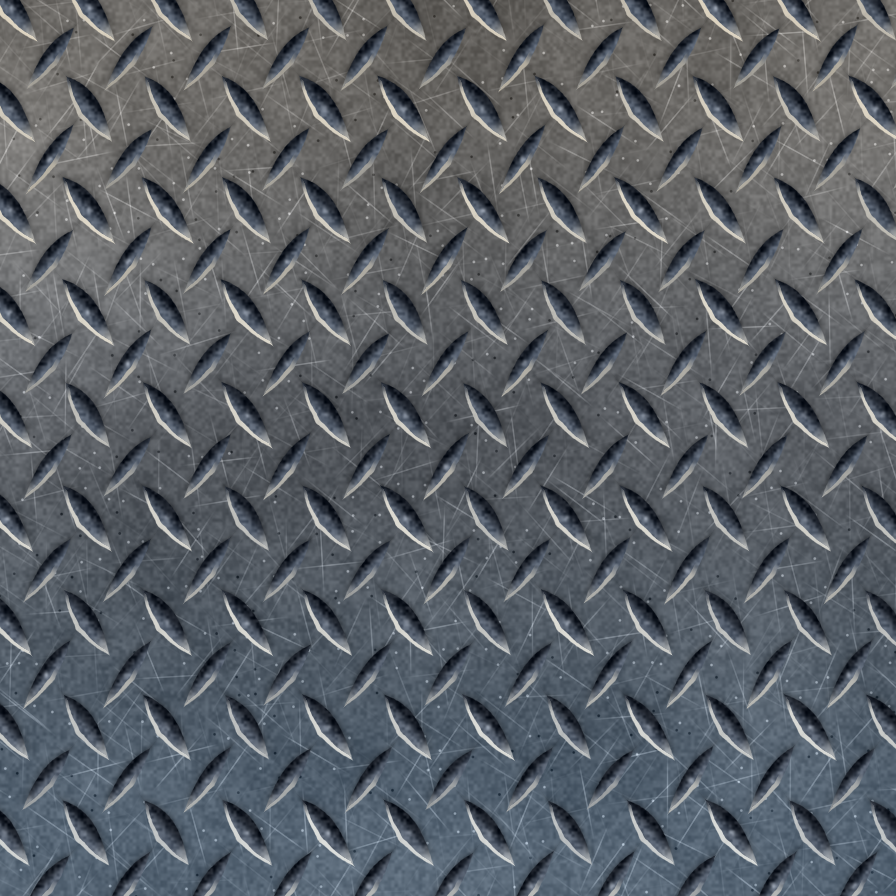
This texture is drawn by a WebGL 1 fragment shader. Its source:

```glsl
precision highp float;
uniform vec2 u_resolution;

const vec3 WARM_STEEL = vec3(0.345, 0.335, 0.320);
const vec3 DARK_STEEL = vec3(0.290, 0.305, 0.325);
const vec3 BLUE_STEEL = vec3(0.325, 0.385, 0.445);
const vec3 SHADOW = vec3(0.075, 0.095, 0.130);
const vec3 FACE = vec3(0.340, 0.380, 0.440);
const vec3 RIM_WARM = vec3(0.880, 0.840, 0.760);
const vec3 RIM_COOL = vec3(0.880, 0.890, 0.880);

float hash(vec2 p) {
  vec3 q = fract(vec3(p.xyx) * 0.1031);
  q += dot(q, q.yzx + 33.33);
  return fract((q.x + q.y) * q.z);
}

float noise(vec2 p) {
  vec2 i = floor(p), f = fract(p);
  f = f * f * (3.0 - 2.0 * f);
  return mix(mix(hash(i), hash(i + vec2(1.0, 0.0)), f.x),
             mix(hash(i + vec2(0.0, 1.0)), hash(i + 1.0), f.x), f.y);
}

float fbm(vec2 p) {
  float sum = 0.0, amp = 0.5;
  for (int i = 0; i < 4; i++) {
    sum += amp * noise(p);
    p = p * 2.03 + 17.3;
    amp *= 0.5;
  }
  return sum;
}

mat2 rotation(float a) {
  return mat2(cos(a), sin(a), -sin(a), cos(a));
}

// One random faded stroke per cell, in several rotated layers
float scratches(vec2 p, float px) {
  float sum = 0.0;
  for (int i = 0; i < 7; i++) {
    float layer = float(i) + 1.0;
    vec2 size = vec2(0.10, 0.045);
    vec2 q = (rotation(layer * 2.4) * p + layer * 3.7) / size;
    vec2 cell = floor(q), f = fract(q);
    float h = hash(cell + layer * 19.0);
    float bend = (hash(cell + 5.1) - 0.5) * (f.x - 0.5) * 0.6;
    float d = abs(f.y - 0.3 - 0.4 * h - bend) * size.y;
    float fade = smoothstep(0.0, 0.3, f.x) * smoothstep(1.0, 0.5, f.x);
    sum += (1.0 - smoothstep(0.0002, 0.0006 + px, d)) * fade * h * h;
  }
  return sum;
}

// Small pits and bright chips
float specks(vec2 p, float count, float px) {
  vec2 q = p * count, cell = floor(q);
  float h = hash(cell + 71.0);
  vec2 center = 0.25 + 0.5 * vec2(hash(cell + 3.0), hash(cell + 9.0));
  float d = length(fract(q) - center) / count;
  float radius = 0.0005 + 0.0010 * h;
  return (1.0 - smoothstep(radius - px, radius + px, d)) * step(0.86, h);
}

vec3 plate(vec2 p, float px) {
  vec3 c = mix(WARM_STEEL, DARK_STEEL, smoothstep(0.05, 0.50, p.y));
  c = mix(c, BLUE_STEEL, smoothstep(0.45, 0.95, p.y));
  float glow = 0.13 * exp(-8.0 * dot(p - vec2(0.0, 0.22), p - vec2(0.0, 0.22)));
  glow += 0.11 * exp(-6.0 * dot(p - vec2(1.0, 0.18), p - vec2(1.0, 0.18)));
  c += glow + 0.13 * (fbm(p * 6.0) - 0.45);
  c += 0.10 * (noise(p * 260.0) - 0.5) + 0.07 * (fbm(p * 90.0) - 0.47);
  c += 0.17 * scratches(p, px);
  return c + 0.28 * specks(p, 60.0, px) - 0.18 * specks(p + 0.37, 45.0, px);
}

// Raised lens: axis runs to its lower tip, the lit edge lies on the lower side
vec3 addLug(vec3 base, vec2 offset, vec2 axis, vec2 size, float rimStart,
            float seed, vec3 rimColor, float px) {
  offset = rotation((seed - 0.5) * 0.08) * offset;
  size *= 0.95 + 0.10 * vec2(seed, fract(seed * 7.3));
  vec2 side = axis.x > 0.0 ? vec2(-axis.y, axis.x) : vec2(axis.y, -axis.x);
  float t = dot(offset, axis) / size.x;
  float s = dot(offset, side);
  float bump = 0.14 * exp(-60.0 * t * t) * step(0.0, s);
  float skew = s > 0.0 ? 1.0 : 1.0 - 0.30 * t;
  float width = size.y * ((1.0 - t * t) * skew + bump);
  width += 0.0005 * (noise(offset * 420.0 + seed * 91.0) - 0.5);
  float slope = 2.0 * size.y * t / size.x;
  float d = (abs(s) - width) / sqrt(1.0 + slope * slope);

  // Shaded face with a worn crown
  float lit = s / size.y + 0.40 * t;
  vec3 color = mix(SHADOW, FACE, smoothstep(-0.80, 0.45, lit));
  color += 0.16 * (noise(offset * 300.0 + seed * 50.0) - 0.5);
  color += 0.30 * exp(-dot(offset, offset) / 0.000012) * seed;

  // Bright bevel, broad in the middle
  float bevel = 0.0034 + 0.0018 * exp(-9.0 * t * t);
  float rim = smoothstep(-bevel - 0.0008, -bevel + 0.0008, d) * step(0.0, s);
  rim *= smoothstep(rimStart, rimStart + 0.45, t) * (0.72 + 0.28 * seed);
  rim = max(rim, 0.65 * smoothstep(0.35, 0.95, t));
  color = mix(color, rimColor, rim);

  float contact = exp(-max(d, 0.0) / 0.0035) * smoothstep(0.3, -0.6, lit);
  base *= 1.0 - 0.30 * contact;
  return mix(base, color, 1.0 - smoothstep(-px, px, d));
}

void main() {
  vec2 p = gl_FragCoord.xy / u_resolution;
  p.y = 1.0 - p.y;
  float px = 0.8 / min(u_resolution.x, u_resolution.y);

  // Slightly receding lattice, tighter toward the top
  float v = p.y - 0.0091;
  vec2 pitch = vec2(0.0874 + 0.0029 * p.y, 1.0 / (8.92 - 0.498 * v));
  vec2 grid = vec2((p.x - 0.0126 + 0.0073 * p.y) / pitch.x, 8.92 * v - 0.249 * v * v);
  vec2 fallCell = floor(grid + 0.5), riseCell = floor(grid);
  vec3 rim = mix(RIM_WARM, RIM_COOL, p.y);

  vec3 color = plate(p, px);
  color = addLug(color, (grid - fallCell) * pitch, vec2(0.59, 0.807),
                 vec2(0.0450, 0.0122), -1.0, hash(fallCell + 40.0), rim, px);
  color = addLug(color, (grid - riseCell - 0.5) * pitch, vec2(-0.59, 0.807),
                 vec2(0.0440, 0.0088), -0.35, hash(riseCell + 90.0), rim * 0.82, px);
  gl_FragColor = vec4(clamp(color, 0.0, 1.0), 1.0);
}
```
